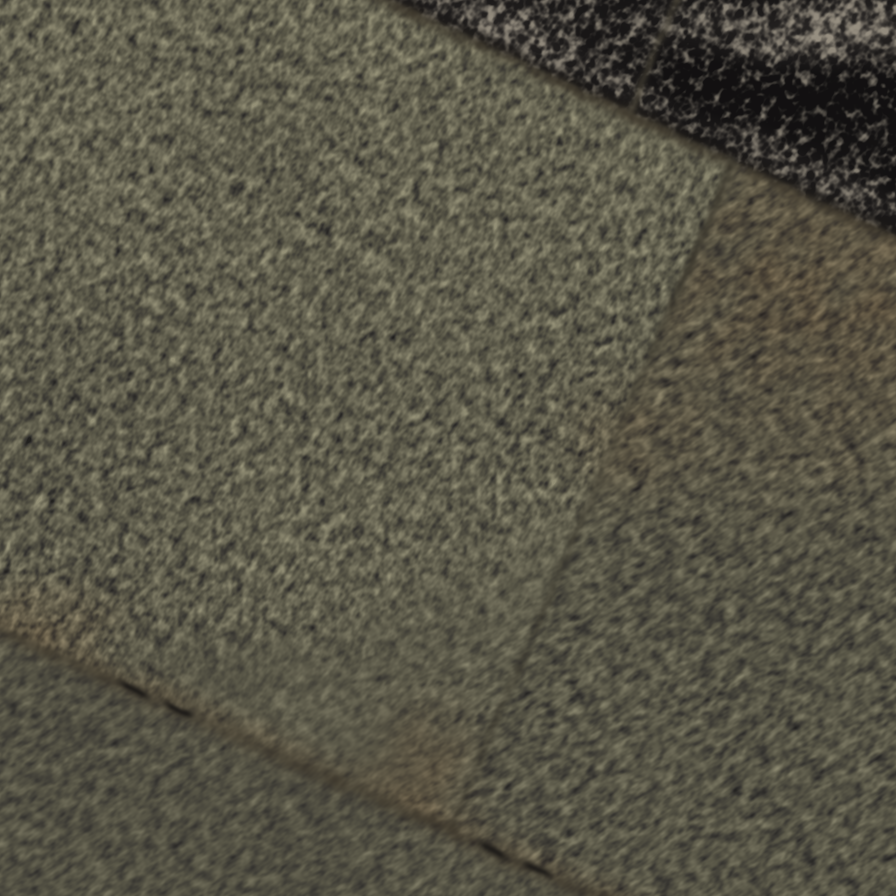
This texture is drawn by a three.js fragment shader. Its source:

```glsl
// Worn granite paving: a large speckled slab, two duller neighbours and a
// polished black strip at the top right, split by slanted joints. The grain is
// stretched gradient noise; signed line distances place slabs and joints.
varying vec2 vUv;

vec2 gradient(vec2 cell) {
  vec3 q = fract(cell.xyx * vec3(0.1031, 0.1030, 0.0973));
  q += dot(q, q.yzx + 33.33);
  return fract((q.xx + q.yz) * q.zy) * 2.0 - 1.0;
}

float noise(vec2 p) {
  vec2 i = floor(p), f = fract(p);
  vec2 u = f * f * f * (f * (f * 6.0 - 15.0) + 10.0);
  vec2 e = vec2(0.0, 1.0);
  float bottom = mix(dot(gradient(i), f), dot(gradient(i + e.yx), f - e.yx), u.x);
  float top = mix(dot(gradient(i + e), f - e), dot(gradient(i + 1.0), f - 1.0), u.x);
  return mix(bottom, top, u.y);
}

// Mineral grain, drawn out along the given angle
float grain(vec2 p, float angle, float stretch) {
  float c = cos(angle), s = sin(angle);
  vec2 q = vec2((c * p.x + s * p.y) / stretch, c * p.y - s * p.x);
  return 0.9 * noise(q * 84.0 + 40.0) + 0.85 * noise(q * 150.0 + 90.0)
       + 0.4 * noise(q * 260.0 + 17.0);
}

float line(float d, float width) {
  return exp(-d * d / (width * width));
}

float spot(vec2 p, vec2 center, vec2 size) {
  vec2 d = (p - center) / size;
  return exp(-dot(d, d));
}

void main() {
  vec2 p = vUv;
  float wobble = 0.004 * noise(p * 16.0) + 0.003 * noise(p * 47.0);

  // Joint distances: positive above the slanted rows, right of the cross joints
  float upper = (p.y - 1.0 + 0.468 * (p.x - 0.43)) * 0.906 + wobble;
  float lower = (p.y - 0.297 + 0.447 * p.x) * 0.913 + wobble;
  float cross1 = (p.x - 0.514 - 0.423 * (p.y - 0.102)) * 0.921 + wobble;
  float cross2 = (p.x - 0.703 - 0.413 * (p.y - 0.874)) * 0.924 + wobble;
  float polished = smoothstep(-0.005, 0.007, upper);
  float row = smoothstep(-0.007, 0.007, lower);
  float side = smoothstep(-0.008, 0.008, cross1) * row;

  // Grain leans flatter beyond the joints and toward the lower right
  float steep = grain(p, 0.98, 1.45);
  float flat1 = grain(p + 3.0, 0.6, 1.8);
  float corner = smoothstep(0.42, 0.18, p.y + 0.5 * (0.5 - p.x));
  float lean = max(max(side, 1.0 - row), corner);
  float speckle = mix(steep, flat1, lean);
  float cloud = noise(p * 5.0 + 8.0) + 0.6 * noise(p * 13.0) + 0.6 * noise(p * 31.0);
  float worn = max(spot(p, vec2(0.25, 0.25), vec2(0.12, 0.045)),
                   spot(p, vec2(0.42, 0.16), vec2(0.1, 0.05)));
  float contrast = mix(0.27, 0.215, lean);
  contrast = mix(0.165, contrast, row) * (1.0 - 0.45 * worn);

  // Stone tone
  float tone = 0.368 + 0.025 * smoothstep(0.5, 1.0, p.y) + 0.03 * cloud;
  tone -= 0.035 * side + 0.045 * (1.0 - row) + 0.03 * worn;
  tone += 0.02 * spot(p, vec2(0.5, 0.42), vec2(0.15, 0.1));
  tone += contrast * speckle;
  tone = clamp(tone, 0.13, 0.58);
  vec3 color = tone * mix(vec3(1.0, 0.97, 0.92), vec3(1.0, 0.975, 0.8),
                          smoothstep(0.14, 0.36, tone));

  // Rusty stains
  float rust = 0.65 * side * spot(p, vec2(0.94, 0.68), vec2(0.24, 0.2));
  rust += 0.6 * spot(p, vec2(0.475, 0.145), vec2(0.05, 0.06)) * row;
  rust += 0.5 * spot(p, vec2(0.05, 0.31), vec2(0.07, 0.035)) * row;
  rust += 0.35 * spot(p, vec2(0.7, 0.51), vec2(0.06, 0.06));
  rust += 0.35 * line(lower - 0.008, 0.018);
  rust *= 1.0 + 0.8 * noise(p * 24.0 + 6.0);
  color *= mix(vec3(1.0), vec3(1.05, 0.94, 0.87), clamp(rust, 0.0, 1.0));

  // Polished black stone, with pale soft flecks gathered into drifting bands
  float band = spot(p, vec2(0.94, 0.965), vec2(0.18, 0.04));
  band += 0.5 * line(upper - 0.026, 0.022);
  band += 0.4 * spot(p, vec2(0.6, 0.99), vec2(0.12, 0.05));
  band += 0.4 * noise(p * 11.0 + 5.0);
  band -= 0.4 * spot(p, vec2(0.85, 0.9), vec2(0.13, 0.035));
  float fleck = smoothstep(-0.15, 0.9, grain(p * 0.9 + 7.0, 0.9, 1.2) + 0.4 * band);
  vec3 black = vec3(0.07, 0.064, 0.066) + 0.08 * max(band, 0.0) * vec3(1.0, 0.95, 0.86);
  black += fleck * vec3(0.44, 0.42, 0.37);
  color = mix(color, black, polished);

  // Joints: faint, soft and broken by the grain
  float fade = clamp(0.65 + 0.6 * noise(p * 18.0 + 2.0) + 0.5 * noise(p * 60.0), 0.0, 1.0);
  vec3 mortar = vec3(0.235, 0.21, 0.165);
  color = mix(color, mortar, 0.95 * fade * line(upper + 0.001, 0.0075));
  color = mix(color, vec3(0.11, 0.1, 0.09), 0.5 * fade * line(upper - 0.009, 0.005));
  color = mix(color, vec3(0.28, 0.26, 0.21), 0.9 * fade * polished * line(cross2, 0.005));
  float depth = fade * (0.6 + 0.5 * smoothstep(0.65, 0.8, p.y));
  depth *= (1.0 - polished) * row * (1.0 - 0.5 * spot(p, vec2(0.7, 0.53), vec2(0.08)));
  color = mix(color, vec3(0.18, 0.165, 0.135), depth * line(cross1, 0.0055));
  color = mix(color, mortar, 0.75 * fade * line(lower, 0.009));

  // Short open gaps along the lower joint
  float dash = smoothstep(0.44, 0.14, abs(fract((p.x - 0.125) / 0.05) - 0.5));
  float open = step(abs(p.x - 0.175), 0.05) + step(abs(p.x - 0.575), 0.05);
  color = mix(color, vec3(0.1, 0.092, 0.085), 0.85 * dash * open * line(lower, 0.0045));

  gl_FragColor = vec4(color, 1.0);
}
```
